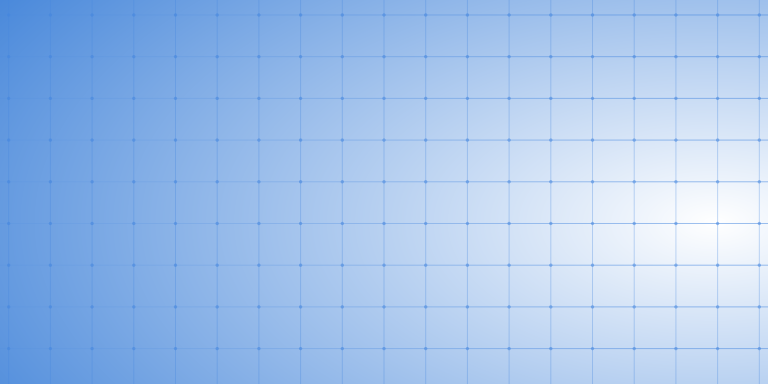
A WebGL 1 fragment shader for this background:

```glsl
precision highp float;
// Blue backdrop with a white elliptical glow at the right, under a fine grid with dotted crossings.

uniform vec2 u_resolution;

// Soft-edged coverage of a shape whose signed distance is d
float coverage(float d, float pixel) {
  return clamp(0.5 - d / pixel, 0.0, 1.0);
}

void main() {
  // Canvas heights, measured from the centre
  vec2 p = (gl_FragCoord.xy - 0.5 * u_resolution) / u_resolution.y;
  float pixel = 1.0 / u_resolution.y;

  // Glow: white fading linearly to blue, twice as wide as it is tall
  float fade = length((p - vec2(0.862, -0.08)) * vec2(1.0, 2.0)) / 2.19;
  vec3 color = mix(vec3(1.0), vec3(0.29, 0.537, 0.857), min(fade, 1.0));

  // Offset to the nearest grid crossing
  float spacing = 0.1086;
  vec2 cell = (fract((p - vec2(0.0, -0.082)) / spacing + 0.5) - 0.5) * spacing;

  // Grid lines: the horizontal ones fade out to the left
  vec3 ink = vec3(0.26, 0.52, 0.87);
  float vertical = 0.32 * coverage(abs(cell.x) - 0.0013, pixel);
  float horizontal = mix(0.12, 0.52, smoothstep(-1.0, 0.9, p.x))
                   * coverage(abs(cell.y) - 0.0013, pixel);
  color = mix(color, ink, max(vertical, horizontal));

  // Dots on the crossings
  color = mix(color, ink, 0.55 * coverage(length(cell) - 0.0043, pixel));

  gl_FragColor = vec4(color, 1.0);
}
```
